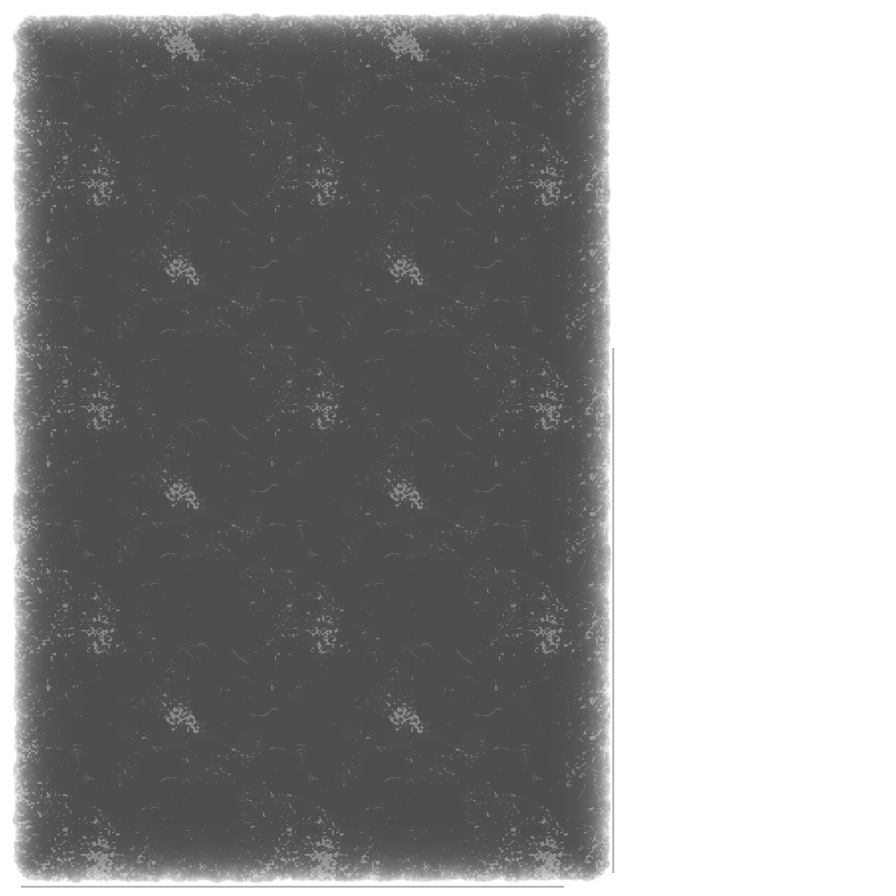
Write a three.js fragment shader that draws this texture.

```glsl
#define REPEATS 4.0
#define RUG_CENTER vec2(0.3483, 0.5)
#define RUG_HALF vec2(0.3335, 0.4850)
#define CORNER_RADIUS 0.028
#define FADE_LENGTH 0.0112
#define EDGE_WEAR_LENGTH 0.036
#define SCRATCHES 18
#define RULE_WIDTH 0.0013
#define CHARCOAL vec3(0.304)
#define WORN_GRAY vec3(0.53)
#define RULE_GRAY vec3(0.68)
#define PAPER vec3(1.0)

varying vec2 vUv;

float hash(vec2 p) {
  return fract(sin(dot(p, vec2(127.1, 311.7))) * 43758.5453);
}

// Value noise that wraps after one tile
float tileNoise(vec2 p, float cells) {
  vec2 q = p * cells;
  vec2 i = floor(q);
  vec2 f = fract(q);
  f = f * f * (3.0 - 2.0 * f);
  vec2 a = mod(i, cells);
  vec2 b = mod(i + 1.0, cells);
  return mix(mix(hash(a), hash(vec2(b.x, a.y)), f.x),
             mix(hash(vec2(a.x, b.y)), hash(b), f.x), f.y);
}

float tileFbm(vec2 p, float cells) {
  float sum = 0.0;
  float weight = 0.5;
  for (int i = 0; i < 4; i++) {
    sum += weight * tileNoise(p, cells);
    cells *= 2.0;
    weight *= 0.5;
  }
  return sum / 0.9375;
}

vec2 wrapOffset(vec2 p, vec2 center) {
  return fract(p - center + 0.5) - 0.5;
}

// Soft worn blot, optionally sheared
float blot(vec2 p, vec2 center, vec2 radius, float slant) {
  vec2 d = wrapOffset(p, center);
  d.y += slant * d.x;
  d /= radius;
  return exp(-dot(d, d));
}

float blots(vec2 p) {
  float w = 0.95 * blot(p, vec2(0.77, 0.92), vec2(0.075, 0.13), 0.0);
  w += 0.70 * blot(p, vec2(0.84, 0.78), vec2(0.08, 0.06), 0.4);
  w += 0.80 * blot(p, vec2(0.05, 0.64), vec2(0.11, 0.035), 0.8);
  w += 0.85 * blot(p, vec2(0.38, 0.36), vec2(0.14, 0.19), 0.0);
  w += 0.75 * blot(p, vec2(0.42, 0.14), vec2(0.11, 0.07), 0.0);
  w += 0.45 * blot(p, vec2(0.86, 0.17), vec2(0.09, 0.08), 0.0);
  w += 0.45 * blot(p, vec2(0.05, 0.06), vec2(0.08, 0.04), 0.0);
  w += 0.50 * blot(p, vec2(0.23, 0.97), vec2(0.045, 0.04), 0.0);
  w += 0.45 * blot(p, vec2(0.39, 0.98), vec2(0.06, 0.04), 0.0);
  return w;
}

// Short, slightly bent hairlines
float scratches(vec2 p) {
  float mark = 0.0;
  for (int i = 0; i < SCRATCHES; i++) {
    float id = float(i) + 1.0;
    vec2 center = vec2(hash(vec2(id, 3.0)), hash(vec2(id, 8.0)));
    float angle = mix(-1.3, 0.5, hash(vec2(id, 15.0)));
    float halfLength = mix(0.02, 0.075, hash(vec2(id, 21.0)));
    vec2 dir = vec2(cos(angle), sin(angle));
    vec2 d = wrapOffset(p, center);
    float along = dot(d, dir);
    float across = dot(d, vec2(-dir.y, dir.x)) + 3.0 * along * along;
    float line = 1.0 - smoothstep(0.001, 0.007, abs(across));
    line *= 1.0 - smoothstep(0.6 * halfLength, halfLength, abs(along));
    mark = max(mark, line * mix(0.2, 0.6, hash(vec2(id, 30.0))));
  }
  return mark;
}

float roundedBox(vec2 p, vec2 halfSize, float radius) {
  vec2 q = abs(p) - halfSize + radius;
  return length(max(q, 0.0)) + min(max(q.x, q.y), 0.0) - radius;
}

// Hairline: x is distance across, y is position along
float rule(vec2 p, float from, float to) {
  float line = 1.0 - smoothstep(0.3 * RULE_WIDTH, 1.3 * RULE_WIDTH, abs(p.x));
  return line * step(from, p.y) * step(p.y, to);
}

void main() {
  vec2 tile = fract(vUv * REPEATS);
  vec2 warp = vec2(tileNoise(tile, 14.0), tileNoise(tile + 0.37, 15.0)) - 0.5;
  vec2 worn = tile + 0.07 * warp;
  float grain = 0.62 * tileNoise(tile, 113.0) + 0.38 * tileNoise(tile, 61.0);

  // Rug outline with a ragged fringe
  float fringe = tileFbm(vUv, 70.0) - 0.5;
  float inside = -roundedBox(vUv - RUG_CENTER, RUG_HALF, CORNER_RADIUS);
  inside += 0.007 * fringe;
  float depth = max(inside, 0.0);

  // Wear gathers in blots and along the rim
  float cloud = tileFbm(worn, 9.0);
  float fibers = 1.0 - smoothstep(0.0, 0.22, abs(tileNoise(worn, 23.0) - 0.5));
  float wear = blots(worn) * smoothstep(0.3, 0.62, cloud) * mix(0.65, 1.1, fibers);
  wear += 0.32 * smoothstep(0.48, 0.72, cloud);
  wear += 0.75 * exp(-depth / EDGE_WEAR_LENGTH) * mix(0.6, 1.2, cloud);
  float specks = smoothstep(0.0, 0.3, grain - 0.82 + 0.42 * wear);
  specks = max(specks, scratches(worn) * smoothstep(0.2, 0.65, grain));
  vec3 color = mix(CHARCOAL, WORN_GRAY, min(specks + 0.08 * wear, 1.0));

  // Pale rim fading into the paper
  float fade = exp(-depth / FADE_LENGTH) * (1.0 + 0.35 * (grain - 0.5));
  fade = mix(1.0, clamp(fade, 0.0, 1.0), smoothstep(0.0, 0.003, inside));
  color = mix(color, PAPER, fade);

  // Thin rules beside and below the rug
  float rules = rule(vec2(vUv.x - 0.6845, vUv.y), 0.026, 0.612);
  rules = max(rules, rule(vec2(vUv.y - 0.0104, vUv.x), 0.023, 0.629));
  color = mix(color, RULE_GRAY, rules);

  gl_FragColor = vec4(color, 1.0);
}
```
